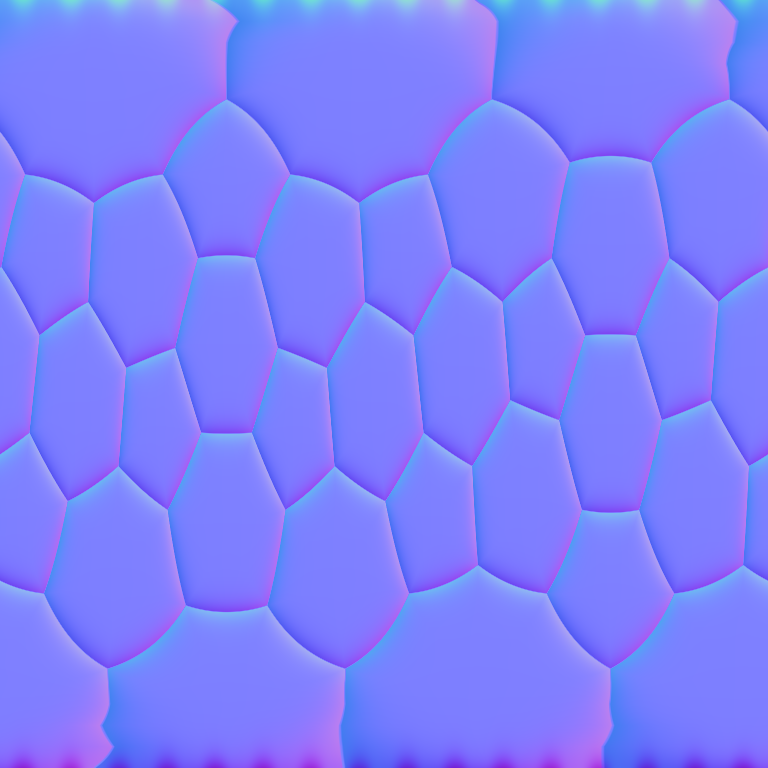
A three.js fragment shader for this texture map:

```glsl
varying vec2 vUv;

const float PI = 3.14159265;
const float PHI = 1.618034;

float hash(vec2 p) {
  vec3 q = fract(vec3(p.xyx) * 0.1031);
  q += dot(q, q.yzx + 33.33);
  return fract((q.x + q.y) * q.z);
}

// Value noise that repeats every 8 cells across
float noise(vec2 p) {
  vec2 i = floor(p), f = fract(p);
  float x0 = mod(i.x, 8.0), x1 = mod(i.x + 1.0, 8.0);
  return mix(mix(hash(vec2(x0, i.y)), hash(vec2(x1, i.y)), f.x),
             mix(hash(vec2(x0, i.y + 1.0)), hash(vec2(x1, i.y + 1.0)), f.x), f.y);
}

// Face planes of a truncated icosahedron: 12 pentagons, then 20 hexagons
vec3 facePlane(float i) {
  vec3 s = mod(floor(i / vec3(1.0, 2.0, 4.0)), 2.0) * 2.0 - 1.0;
  if (i > 23.5) return normalize(s) / 2.26728;
  vec3 n = i < 11.5 ? normalize(vec3(0.0, s.x, s.y * PHI)) / 2.32744
                    : normalize(vec3(0.0, s.x * PHI, s.y / PHI)) / 2.26728;
  float axis = mod(floor(i / 4.0), 3.0);
  return axis < 0.5 ? n : (axis < 1.5 ? n.yzx : n.zxy);
}

void main() {
  float polar = min(vUv.y, 1.0 - vUv.y) * PI;

  // Ragged seams close to the poles
  float ragged = pow(clamp(1.0 - polar / 0.41, 0.0, 1.0), 1.5);
  float u = vUv.x + 0.045 * ragged * (noise(vUv * vec2(8.0, 36.0)) - 0.5);

  // Direction on the sphere, with a corner of the solid at the pole
  float lon = 2.0 * PI * (u - 0.795);
  float lat = (vUv.y - 0.5) * PI;
  vec3 pole = normalize(vec3(0.0, 1.0, 3.0 * PHI));
  vec3 front = vec3(0.0, pole.z, -pole.y);
  vec3 side = vec3(1.0, 0.0, 0.0);
  vec3 ring = cos(lon) * front + sin(lon) * side;
  vec3 dir = cos(lat) * ring + sin(lat) * pole;
  vec3 east = cos(lon) * side - sin(lon) * front;
  vec3 north = cos(lat) * pole - sin(lat) * ring;

  // Face under this point
  vec3 face = vec3(0.0);
  float best = -1.0;
  float bestId = 0.0;
  for (int i = 0; i < 32; i++) {
    vec3 plane = facePlane(float(i));
    float reach = dot(plane, dir);
    if (reach > best) {
      best = reach;
      face = plane;
      bestId = float(i);
    }
  }

  // Outward lean, averaged over the nearby edges
  vec2 lean = vec2(0.0);
  float total = 0.0;
  float edge = 1.0;
  for (int i = 0; i < 32; i++) {
    if (abs(float(i) - bestId) < 0.5) continue;
    vec3 inward = normalize(face - facePlane(float(i)));
    float d = max(dot(dir, inward), 0.0);
    float weight = exp(-d / 0.04);
    lean -= weight * vec2(dot(inward, east), dot(inward, north));
    total += weight;
    edge = min(edge, d);
  }

  // Rounded bevel that is steepest at the seam
  float slope = 0.54 * exp(-edge / 0.037) + 0.03 * exp(-edge / 0.2);
  float seam = min(0.003, 0.02 * polar);
  vec2 tilt = lean / total * slope * smoothstep(0.0, seam, edge);

  // Scalloped rims along the poles
  float scallop = pow(0.5 + 0.5 * cos(32.0 * PI * (vUv.x - 0.03)), 2.0);
  tilt.y += sign(lat) * exp(-polar / 0.035) * (0.7 * scallop - 0.1);

  vec3 normal = normalize(vec3(tilt, 1.0));
  gl_FragColor = vec4(normal * 0.5 + vec3(0.493, 0.5, 0.5), 1.0);
}
```
